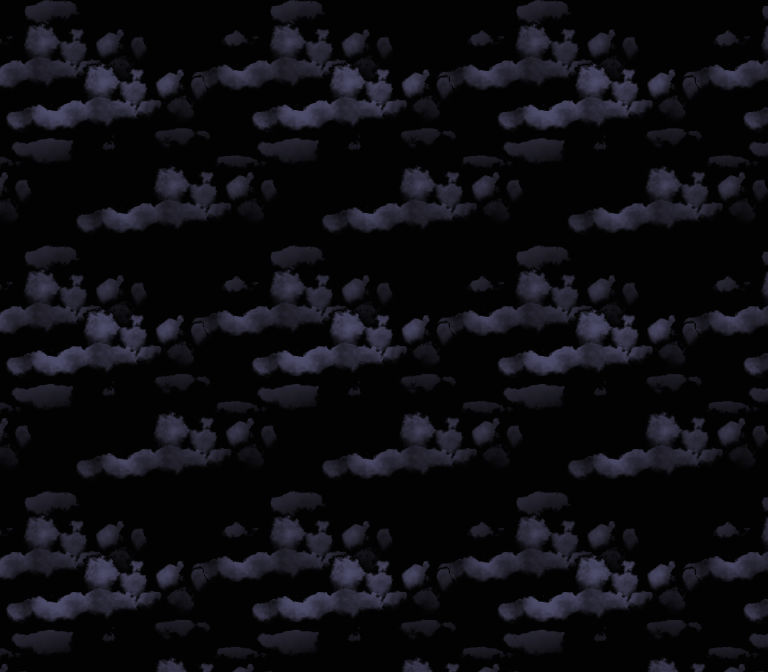
Write a WebGL 1 fragment shader that draws this texture.

```glsl
precision highp float;
// Seamless night sky: tiled banks of dim violet-grey cumulus clouds on black.

#define TILE 0.32                        // tile side, as a share of canvas width
#define SKY vec3(0.008, 0.008, 0.010)
#define SHADE vec3(0.115, 0.112, 0.150)
#define LIT vec3(0.290, 0.285, 0.400)
#define LIGHT_DIR vec2(-0.45, 0.80)
#define ROUGHNESS 1.5                    // how ragged the cloud edges are
#define MOTTLE 1.5                       // contrast of the patches inside clouds

uniform vec2 u_resolution;

float hash(vec2 cell) {
  vec3 h = fract(vec3(cell.xyx) * 0.1031);
  h += dot(h, h.yzx + 33.33);
  return fract((h.x + h.y) * h.z);
}

// Value noise that repeats every "period" cells.
float noise(vec2 p, float period) {
  vec2 i = floor(p);
  vec2 f = fract(p);
  f = f * f * (3.0 - 2.0 * f);
  vec2 a = mod(i, period);
  vec2 b = mod(i + 1.0, period);
  return mix(mix(hash(a), hash(vec2(b.x, a.y)), f.x),
             mix(hash(vec2(a.x, b.y)), hash(b), f.x), f.y);
}

// Layered noise, seamless over the unit tile.
float fbm(vec2 p) {
  float sum = 0.0;
  float amp = 0.40;
  float period = 9.0;
  for (int i = 0; i < 5; i++) {
    sum += amp * noise(p * period + period * 0.37, period);
    period *= 2.0;
    amp *= 0.62;
  }
  return sum / 0.956;
}

// Adds one billow to a cloud held as (tone, cover): crisp crown, soft base.
void puff(inout vec2 cloud, vec2 p, vec2 center, vec2 radius, float gain, float rough) {
  vec2 k = p - center;
  k = (k - floor(k + 0.5)) / radius;
  float d = length(k) + rough;
  float inner = mix(0.20, 0.82, smoothstep(-0.7, 0.4, k.y));
  float light = clamp(0.66 + 0.32 * dot(k, LIGHT_DIR), 0.0, 1.0);
  cloud.x = max(cloud.x, gain * light * (1.0 - smoothstep(inner, 1.02, d)));
  cloud.y = max(cloud.y, 1.0 - smoothstep(0.98, 1.10, d));
}

// Long bank: low bright tail on the left, tall crown, fading puffs on the right.
vec2 cloudBank(vec2 p) {
  float n = fbm(p) - 0.5;
  float m = fbm(p + vec2(0.41, 0.23)) - 0.5;
  float rough = n * ROUGHNESS;
  vec2 q = p + vec2(n, m) * 0.06;
  vec2 cloud = vec2(0.0);
  // Tail and base
  for (int i = 0; i < 6; i++) {
    float t = float(i) / 5.0;
    vec2 center = vec2(mix(-0.36, 0.17, t), mix(-0.092, -0.035, t));
    vec2 radius = vec2(0.075, 0.054) * (1.0 + 0.25 * sin(t * 3.14));
    puff(cloud, q, center, radius, mix(1.08, 0.72, t), rough);
  }
  // Crown and trailing puffs
  puff(cloud, q, vec2(-0.030, 0.045), vec2(0.088, 0.090), 1.10, rough);
  puff(cloud, q, vec2(0.110, 0.035), vec2(0.085, 0.085), 0.88, rough);
  puff(cloud, q, vec2(0.230, 0.050), vec2(0.050, 0.072), 0.74, rough);
  puff(cloud, q, vec2(0.365, 0.045), vec2(0.040, 0.050), 0.55, rough);
  puff(cloud, q, vec2(0.300, -0.045), vec2(0.085, 0.050), 0.42, rough);
  cloud.x *= 1.0 + MOTTLE * m;
  return cloud;
}

// Faint torn scraps between the banks.
vec2 wisps(vec2 p) {
  float n = fbm(p + 0.17) - 0.5;
  float rough = n * 2.6;
  vec2 q = p + vec2(n, -n) * 0.06;
  vec2 cloud = vec2(0.0);
  puff(cloud, q, vec2(0.236, -0.050), vec2(0.120, 0.050), 0.50, rough);
  puff(cloud, q, vec2(0.224, -0.606), vec2(0.165, 0.042), 0.52, rough);
  puff(cloud, q, vec2(0.711, -0.561), vec2(0.145, 0.044), 0.46, rough);
  puff(cloud, q, vec2(0.935, -0.663), vec2(0.125, 0.036), 0.48, rough);
  puff(cloud, q, vec2(0.984, -0.171), vec2(0.095, 0.058), 0.60, rough);
  return cloud;
}

// Lays a cloud over the colour behind it.
vec3 over(vec3 back, vec2 cloud, float gain) {
  float tone = clamp(cloud.x * gain, 0.0, 1.0);
  vec3 color = mix(SKY, SHADE, smoothstep(0.0, 0.45, tone));
  color = mix(color, LIT, smoothstep(0.30, 1.0, tone));
  return mix(back, color, cloud.y);
}

void main() {
  // Tile units, measured from the top left corner with y up.
  vec2 p = (gl_FragCoord.xy - vec2(0.0, u_resolution.y)) / (u_resolution.x * TILE);
  vec3 color = over(SKY, wisps(p), 1.0);
  color = over(color, cloudBank(p - vec2(0.732, -0.825)), 0.80);
  color = over(color, cloudBank(p - vec2(0.203, -0.244)), 0.78);
  color = over(color, cloudBank(p - vec2(0.447, -0.407)), 1.0);
  gl_FragColor = vec4(color, 1.0);
}
```
